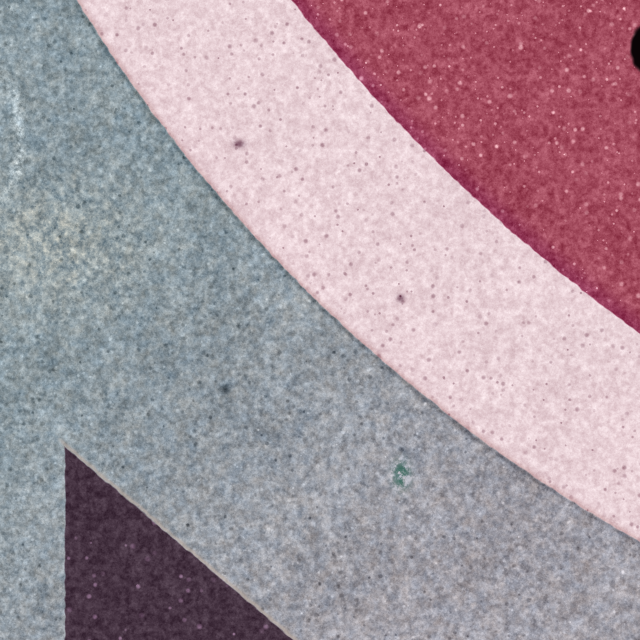
This texture is drawn by a Shadertoy shader. Its source:

```glsl
// Painted asphalt: a pale curved band between grey ground and a red disc, with a
// dark wedge at the lower left. Circle and half-plane distances place the paint;
// layered value noise and scattered cell specks give the grain.

float hash(vec2 p) {
    vec3 q = fract(p.xyx * vec3(0.1031, 0.1030, 0.0973));
    q += dot(q, q.yzx + 33.33);
    return fract((q.x + q.y) * q.z);
}

float noise(vec2 p) {
    vec2 i = floor(p), f = fract(p);
    f = f * f * (3.0 - 2.0 * f);
    return mix(mix(hash(i), hash(i + vec2(1, 0)), f.x),
               mix(hash(i + vec2(0, 1)), hash(i + vec2(1, 1)), f.x), f.y);
}

// Signed sum of octaves, centred on zero
float grain(vec2 p) {
    float sum = 0.0, amp = 0.5;
    for (int i = 0; i < 4; i++) {
        sum += amp * (noise(p) - 0.5);
        p = mat2(0.8, 0.6, -0.6, 0.8) * p * 1.7 + 17.3;
        amp *= 0.8;
    }
    return sum;
}

// Soft round specks, at most one per cell, of random size and strength
float specks(vec2 p, float density) {
    vec2 cell = floor(p);
    float sum = 0.0;
    for (int y = -1; y <= 1; y++)
    for (int x = -1; x <= 1; x++) {
        vec2 c = cell + vec2(x, y);
        vec2 centre = c + vec2(hash(c + 3.7), hash(c + 41.2));
        float size = mix(0.18, 0.42, hash(c + 71.9));
        float present = step(hash(c + 113.5), density);
        sum += present * mix(0.3, 1.0, hash(c + 9.1))
             * smoothstep(size, size * 0.2, length(p - centre));
    }
    return min(sum, 1.0);
}

float blot(vec2 p, vec2 centre, vec2 radius) {
    vec2 q = (p - centre) / radius;
    return exp(-dot(q, q));
}

void mainImage(out vec4 fragColor, in vec2 fragCoord) {
    vec2 uv = fragCoord / iResolution.xy;
    float soft = max(0.0016, 1.0 / iResolution.y);

    float fine = grain(uv * 115.0);
    float broad = grain(uv * 9.0 + 5.0);
    vec2 rough = 0.0022 * vec2(noise(uv * 110.0) - 0.5, noise(uv * 110.0 + 60.0) - 0.5);
    vec2 p = uv + rough;

    // Distances, negative inside each painted shape
    float band = length(p - vec2(2.180, 2.262)) - 2.416;
    float disc = length(p - vec2(2.607, 2.702)) - 2.743;
    float slope = dot(p - vec2(0.102, 0.301), normalize(vec2(0.301, 0.356)));
    float wedge = max(0.102 - p.x, slope);

    // Grey ground: cooler at the upper left, warmer toward the lower right
    vec3 ground = mix(vec3(0.55, 0.605, 0.63), vec3(0.625, 0.615, 0.645),
                      smoothstep(-0.5, 0.7, uv.x - uv.y));
    ground += 0.30 * fine + 0.07 * broad;
    ground += vec3(0.05, 0.01, -0.03) * grain(uv * 60.0 + 31.0);
    ground -= 0.17 * specks(uv * 75.0, 0.16);
    ground += 0.13 * specks(uv * 85.0 + 20.0, 0.15);
    ground += vec3(0.09, 0.055, 0.01) * blot(uv, vec2(0.08, 0.62), vec2(0.13, 0.09))
            * (0.6 + 1.5 * fine);

    // Worn streak near the left border and a stray green stain
    float bend = uv.x - 0.032 + 2.2 * pow(uv.y - 0.79, 2.0);
    float streak = exp(-pow(bend / 0.010, 2.0)) * smoothstep(0.14, 0.04, abs(uv.y - 0.78));
    ground += 0.15 * streak * (0.65 + 1.5 * fine);
    float stain = blot(uv, vec2(0.627, 0.258), vec2(0.012, 0.019));
    ground = mix(ground, vec3(0.16, 0.38, 0.32), stain * clamp(0.65 - 2.0 * fine, 0.0, 0.95));
    ground -= 0.30 * blot(uv, vec2(0.352, 0.392), vec2(0.008));

    // Dusty rims and thin shadows where paint meets the ground
    ground -= 0.13 * exp(-pow((band - 0.003) / 0.004, 2.0));
    float rim = exp(-pow((slope - 0.003) / 0.0035, 2.0)) * smoothstep(0.085, 0.105, uv.x);
    ground = mix(ground, vec3(0.74, 0.68, 0.64), 0.65 * rim * step(uv.y, 0.315));

    // Dark wedge with sparse mauve chips
    vec3 plum = vec3(0.275, 0.205, 0.26) + 0.18 * fine;
    plum += vec3(0.27, 0.22, 0.27) * specks(uv * 65.0 + 8.0, 0.13);
    vec3 color = mix(ground, plum, smoothstep(soft, -soft, wedge));

    // Pale band with fine pits
    vec3 pale = vec3(0.91, 0.82, 0.84) + vec3(0.15, 0.19, 0.18) * fine + 0.025 * broad;
    pale -= vec3(0.20, 0.24, 0.22) * specks(uv * 78.0 + 50.0, 0.22);
    pale -= vec3(0.10, 0.14, 0.15) * exp(-pow(band / 0.006, 2.0));
    pale -= vec3(0.38, 0.43, 0.39) * (blot(uv, vec2(0.374, 0.775), vec2(0.009, 0.006))
                                    + blot(uv, vec2(0.626, 0.534), vec2(0.006)));
    color = mix(color, pale, smoothstep(soft, -soft, band));

    // Red disc with pale chips and a deeper violet edge
    vec3 red = vec3(0.635, 0.295, 0.365) + vec3(0.22, 0.24, 0.23) * fine + 0.04 * broad;
    red += vec3(0.25, 0.34, 0.31) * specks(uv * 72.0 + 90.0, 0.20);
    red += vec3(0.20, 0.26, 0.24) * specks(uv * 125.0 + 15.0, 0.10);
    red -= vec3(0.07, 0.08, 0.03) * smoothstep(-0.035, 0.0, disc);
    color = mix(color, red, smoothstep(soft, -soft, disc));

    // Black hole cut by the right border
    float hole = length((p - vec2(1.013, 0.924)) / vec2(0.027, 0.040)) - 1.0;
    color = mix(color, vec3(0.04, 0.015, 0.025), smoothstep(0.12, -0.12, hole));

    fragColor = vec4(clamp(color, 0.0, 1.0), 1.0);
}
```
